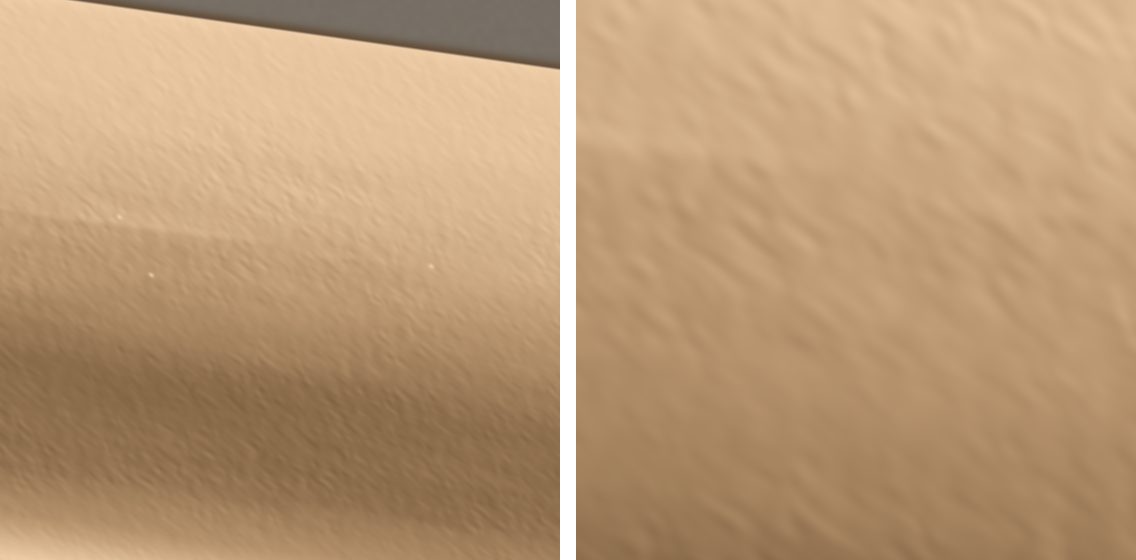
Left: the whole. Right: its middle third, enlarged.
Give the GLSL for this texture, as a Shadertoy shader.

```glsl
// Softly lit tan leather-like roll: tilted shading bands, diagonal grain, grey backdrop above.

const vec3 SHADOW   = vec3(0.53, 0.41, 0.28);
const vec3 MIDTONE  = vec3(0.735, 0.595, 0.445);
const vec3 LIGHT    = vec3(0.92, 0.79, 0.64);
const vec3 BACKDROP = vec3(0.465, 0.435, 0.395);
const vec3 RIM_DARK = vec3(0.38, 0.29, 0.20);
const vec3 RIM_GLOW = vec3(0.97, 0.85, 0.71);

const float EDGE_HEIGHT  = 1.018;  // height of the top rim at the left side
const float EDGE_SLOPE   = 0.142;  // fall of the rim and bands across the canvas
const float EDGE_BLUR    = 0.003;
const float CREASE_DEPTH = 0.392;  // distance of the crease below the rim
const float BAND_WARP    = 0.05;
const float STREAK_GAIN  = 0.13;
const float GRAIN_GAIN   = 0.10;
const int   SPECK_COUNT  = 3;
const float SPECK_SIZE   = 0.0045;

// Brightness profile: depth below the rim, and tone from shadow (0) to light (1)
const int KNOTS = 13;
const float DEPTH[KNOTS] = float[](0.0, 0.03, 0.16, 0.26, 0.38, 0.43, 0.54,
                                   0.59, 0.66, 0.73, 0.84, 0.93, 1.01);
const float TONE[KNOTS]  = float[](1.0, 0.97, 0.92, 0.83, 0.70, 0.58, 0.36,
                                   0.20, 0.03, 0.04, 0.12, 0.40, 1.0);

float hash(vec2 p) {
    vec3 q = fract(vec3(p.xyx) * 0.1031);
    q += dot(q, q.yzx + 33.33);
    return fract((q.x + q.y) * q.z);
}

float noise(vec2 p) {
    vec2 cell = floor(p), f = fract(p);
    f = f * f * (3.0 - 2.0 * f);
    return mix(mix(hash(cell), hash(cell + vec2(1, 0)), f.x),
               mix(hash(cell + vec2(0, 1)), hash(cell + vec2(1, 1)), f.x), f.y);
}

float fbm(vec2 p) {
    float sum = 0.0, gain = 0.5;
    for (int i = 0; i < 4; i++) {
        sum += gain * noise(p);
        p = p * 2.03 + 17.3;
        gain *= 0.5;
    }
    return sum / 0.9375;
}

float bandTone(float depth) {
    float tone = TONE[0];
    for (int i = 1; i < KNOTS; i++)
        tone = mix(tone, TONE[i], clamp((depth - DEPTH[i - 1]) / (DEPTH[i] - DEPTH[i - 1]), 0.0, 1.0));
    return tone;
}

// Fine relief drawn out along the falling diagonal, lit from one side
float grain(vec2 uv) {
    vec2 p = vec2(dot(uv, vec2(0.77, -0.64)), dot(uv, vec2(0.64, 0.77)));
    p += 0.006 * noise(uv * 40.0);
    vec2 fine = p * vec2(58.0, 125.0) + 9.0;
    vec2 broad = p * vec2(30.0, 58.0) + 41.0;
    return noise(fine) - noise(fine + vec2(0.25, 0.7))
         + 0.6 * (noise(broad) - noise(broad + vec2(0.2, 0.6)));
}

vec3 toneColor(float tone) {
    return tone < 0.5 ? mix(SHADOW, MIDTONE, tone * 2.0)
                      : mix(MIDTONE, LIGHT, tone * 2.0 - 1.0);
}

void mainImage(out vec4 fragColor, in vec2 fragCoord) {
    vec2 uv = fragCoord / iResolution.xy;
    float depth = EDGE_HEIGHT - EDGE_SLOPE * uv.x - uv.y;

    // Shading bands with uneven, streaky borders
    float inner = smoothstep(0.05, 0.35, depth) * (1.0 - smoothstep(0.8, 0.98, depth));
    float warp = fbm(vec2(uv.x * 4.0, depth * 16.0)) - 0.5;
    float tone = bandTone(depth + BAND_WARP * warp * inner);
    float streak = fbm(vec2(uv.x * 3.5 + 7.0, depth * 24.0 + 3.0)) - 0.5;
    tone += STREAK_GAIN * streak * mix(0.35, 1.0, inner);

    // Wavering crease: a lit lip above a soft shadow, fading to the right
    float wobble = 0.022 * (fbm(vec2(uv.x * 9.0, 5.0)) - 0.5);
    float below = depth - CREASE_DEPTH - wobble;
    float patchy = (1.0 - smoothstep(0.55, 0.8, uv.x)) * (0.4 + 0.6 * noise(vec2(uv.x * 14.0, 2.0)));
    float lip = exp(-pow((below + 0.006) / 0.006, 2.0));
    float fold = smoothstep(-0.003, 0.008, below) * exp(-max(below, 0.0) / 0.045);
    tone += patchy * (0.04 * lip - 0.09 * fold);

    // Grain is strongest around the middle bands
    float roughness = mix(0.5, 1.0, inner) * (0.55 + 0.9 * noise(uv * vec2(7.0, 12.0)));
    tone += GRAIN_GAIN * roughness * grain(uv);
    vec3 color = toneColor(tone);

    // A few tiny bright specks
    for (int i = 0; i < SPECK_COUNT; i++) {
        float id = float(i);
        vec2 center = 0.1 + 0.7 * vec2(hash(vec2(id, 3.7)), hash(vec2(id, 8.1)));
        vec2 offset = (uv - center) / SPECK_SIZE;
        offset.x += 0.4 * offset.y;
        color = mix(color, RIM_GLOW, 0.75 * exp(-dot(offset, offset)));
    }

    // Bright rim, then the backdrop with a dark brown seam
    color = mix(color, RIM_GLOW, 0.6 * exp(-max(depth, 0.0) / 0.008));
    float above = max(-depth, 0.0);
    vec3 back = BACKDROP + 0.012 * (noise(uv * 90.0) - 0.5);
    back = mix(back, RIM_DARK, 0.9 * exp(-pow(above / 0.013, 2.0)));
    color = mix(back, color, smoothstep(-EDGE_BLUR, EDGE_BLUR, depth));

    fragColor = vec4(color, 1.0);
}
```
